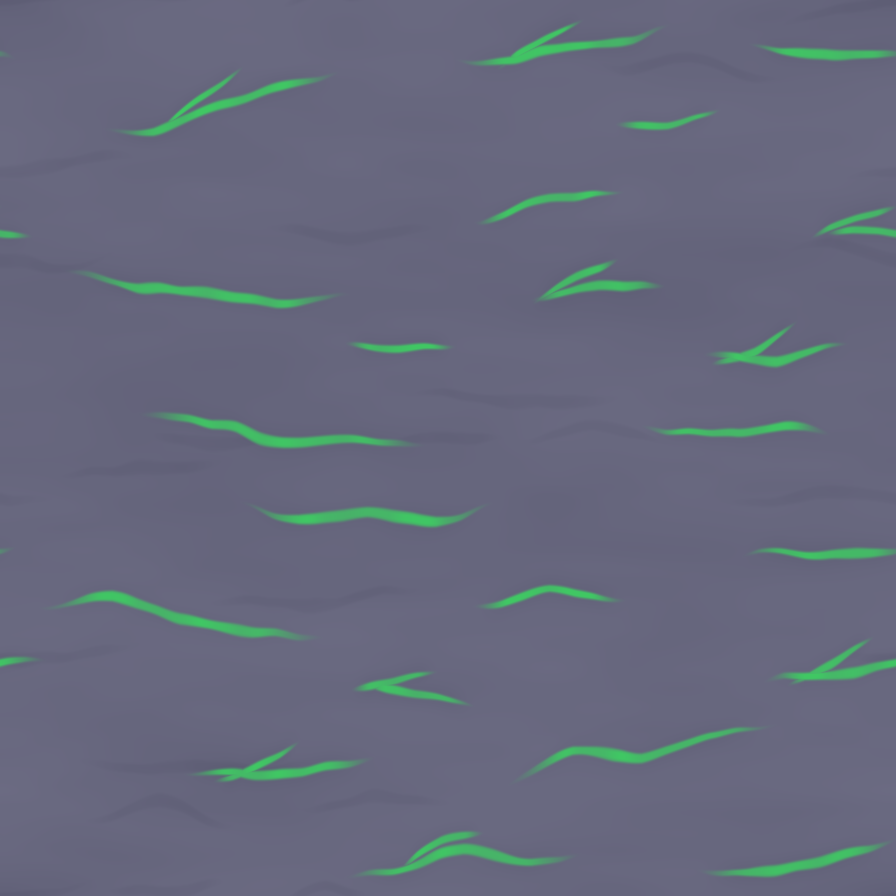
Write a Shadertoy shader that draws this texture.

```glsl
// Slate painted surface crossed by scattered, tapering green glowing cracks.

float hash(vec2 p) {
    vec3 q = fract(p.xyx * 0.1031);
    q += dot(q, q.yzx + 33.33);
    return fract((q.x + q.y) * q.z);
}

// Value noise that repeats after the given number of cells.
float noise(vec2 p, vec2 period) {
    vec2 cell = floor(p), f = fract(p);
    f = f * f * (3.0 - 2.0 * f);
    vec2 a = mod(cell, period), b = mod(cell + 1.0, period);
    return mix(mix(hash(a), hash(vec2(b.x, a.y)), f.x),
               mix(hash(vec2(a.x, b.y)), hash(b), f.x), f.y);
}

// One-dimensional noise with slightly angular turns.
float wobble(float x, float seed) {
    float i = floor(x), f = fract(x);
    f = mix(f, f * f * (3.0 - 2.0 * f), 0.75);
    return mix(hash(vec2(i + 50.0, seed)), hash(vec2(i + 51.0, seed)), f) - 0.5;
}

// Tapered brush stroke centred on the origin: x = paint, y = soft shadow.
vec2 stroke(vec2 p, float halfLength, float thickness, float slope, float seed) {
    float t = p.x / halfLength;
    if (abs(t) > 1.0) return vec2(0.0);
    float bend = slope * p.x + 0.034 * wobble(p.x * 13.0, seed)
               + 0.004 * wobble(p.x * 38.0, seed + 7.0);
    float d = abs(p.y - bend) * 0.96;
    float skew = 0.5 * (hash(vec2(seed, 91.0)) - 0.5);
    float taper = pow(1.0 - t * t, 0.7) * (1.0 + skew * t);
    float width = thickness * taper * (1.0 + 0.5 * wobble(p.x * 30.0, seed + 3.0));
    float soft = max(0.0022, 1.0 / iResolution.y);
    float body = 1.0 - smoothstep(width - soft, width + soft, d);
    float core = 1.0 - smoothstep(width * 0.3, width * 0.9 + soft, d);
    float fade = smoothstep(0.0, 0.5, 1.0 - abs(t));
    float brush = 0.9 + 0.25 * wobble(p.x * 45.0, seed + 5.0);
    float paint = mix(0.55 * body, body, core) * fade * brush;
    return vec2(paint, fade * exp(-d * d / 0.00016));
}

// Shortest offset on the repeating canvas.
vec2 wrap(vec2 p) {
    return fract(p + 0.5) - 0.5;
}

void mainImage(out vec4 fragColor, in vec2 fragCoord) {
    vec2 uv = fragCoord / iResolution.xy;

    // Cloudy ground, stretched sideways like wide brushwork
    vec2 warped = uv + vec2(0.0, 0.035 * noise(uv * 5.0, vec2(5.0)));
    float ground = 0.5 * noise(warped * vec2(4.0, 7.0), vec2(4.0, 7.0))
                 + 0.3 * noise(warped * vec2(8.0, 19.0), vec2(8.0, 19.0))
                 + 0.2 * noise(warped * vec2(13.0, 43.0), vec2(13.0, 43.0));
    vec3 color = vec3(0.402, 0.401, 0.492) + 0.042 * (ground - 0.5);

    // Faint dark strokes
    for (int i = 0; i < 18; i++) {
        float id = float(i) + 200.0;
        vec2 center = vec2(hash(vec2(id, 1.0)), hash(vec2(id, 2.0)));
        float slope = 0.3 * (hash(vec2(id, 3.0)) - 0.35);
        float reach = mix(0.05, 0.15, hash(vec2(id, 4.0)));
        color -= 0.017 * stroke(wrap(uv - center), reach, 0.007, slope, id).x;
    }

    // Green cracks in staggered rows, a few of them forked
    vec2 crack = vec2(0.0);
    for (int i = 0; i < 22; i++) {
        float id = float(i) + 1.0;
        float row = floor(float(i) / 2.0), column = mod(float(i), 2.0);
        vec2 jitter = vec2(hash(vec2(id, 11.0)), hash(vec2(id, 12.0))) - 0.5;
        vec2 center = vec2((column + 0.5 * mod(row, 2.0) + 0.55 * jitter.x) / 2.0,
                           (row + 0.5 + 0.6 * jitter.y) / 11.0);
        float size = hash(vec2(id, 13.0));
        float halfLength = mix(0.06, 0.2, size);
        float thickness = mix(0.0048, 0.0068, size);
        float slope = 0.42 * (hash(vec2(id, 14.0)) - 0.44);
        vec2 p = wrap(uv - center);
        crack = max(crack, stroke(p, halfLength, thickness, slope, id));
        if (hash(vec2(id, 15.0)) > 0.86) {
            vec2 fork = p - vec2(-0.025, 0.012 - 0.025 * slope);
            crack = max(crack, stroke(fork, 0.05, 0.0045, slope + 0.4, id));
        }
    }
    color -= 0.016 * crack.y;
    color = mix(color, vec3(0.25, 0.78, 0.39), clamp(crack.x, 0.0, 1.0));
    fragColor = vec4(color, 1.0);
}
```
